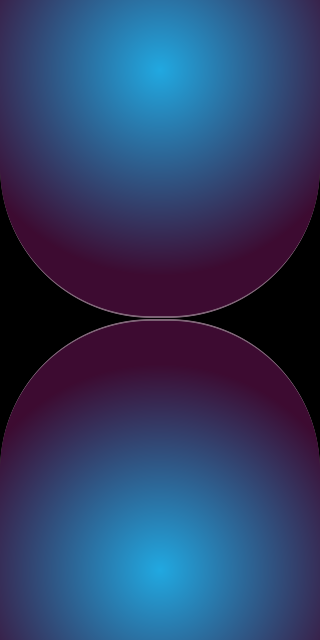
A Shadertoy shader for this background:

```glsl
// Two facing rounded panels with blue-to-plum radial glows on black.

// Lengths are in canvas widths; the canvas is 1 wide and 2 high.
const float CORNER_RADIUS = 0.472;
const float FLAT_HALF = 0.5 - CORNER_RADIUS;
const float RIM_WIDTH = 0.0056;
const float UPPER_EDGE = 1.0065;
const float LOWER_EDGE = 1.0029;
const float GLOW_HEIGHT = 0.219;   // glow centre, from the outer canvas end
const float GLOW_RADIUS = 0.643;

const vec3 GLOW_COLOR = vec3(0.128, 0.660, 0.880);
const vec3 PLUM_COLOR = vec3(0.238, 0.043, 0.192);
const vec3 RIM_COLOR = vec3(0.50, 0.40, 0.47);

float coverage(float dist, float pixel) {
    return 1.0 - smoothstep(-0.5 * pixel, 0.5 * pixel, dist);
}

// x runs from the panel's axis, depth runs inward from its curved end.
vec3 drawPanel(vec3 background, float x, float depth, float glowDepth, float pixel) {
    vec2 corner = max(vec2(abs(x) - FLAT_HALF, CORNER_RADIUS - depth), 0.0);
    float outer = length(corner) - CORNER_RADIUS;

    // The inner ellipse makes the rim taper toward the straight sides.
    vec2 innerRadii = vec2(CORNER_RADIUS, CORNER_RADIUS - RIM_WIDTH);
    float inner = (length(corner / innerRadii) - 1.0) * innerRadii.y;

    float glow = clamp(length(vec2(x, depth - glowDepth)) / GLOW_RADIUS, 0.0, 1.0);
    vec3 fill = mix(GLOW_COLOR, PLUM_COLOR, glow);
    vec3 panel = mix(RIM_COLOR, fill, coverage(inner, pixel));
    return mix(background, panel, coverage(outer, pixel));
}

void mainImage(out vec4 fragColor, in vec2 fragCoord) {
    float pixel = 2.0 / iResolution.y;
    vec2 p = vec2(fragCoord.x - 0.5 * iResolution.x, fragCoord.y) * pixel;

    vec3 color = vec3(0.0);
    color = drawPanel(color, p.x, p.y - UPPER_EDGE,
                      2.0 - GLOW_HEIGHT - UPPER_EDGE, pixel);
    color = drawPanel(color, p.x, LOWER_EDGE - p.y,
                      LOWER_EDGE - GLOW_HEIGHT, pixel);
    fragColor = vec4(color, 1.0);
}
```
